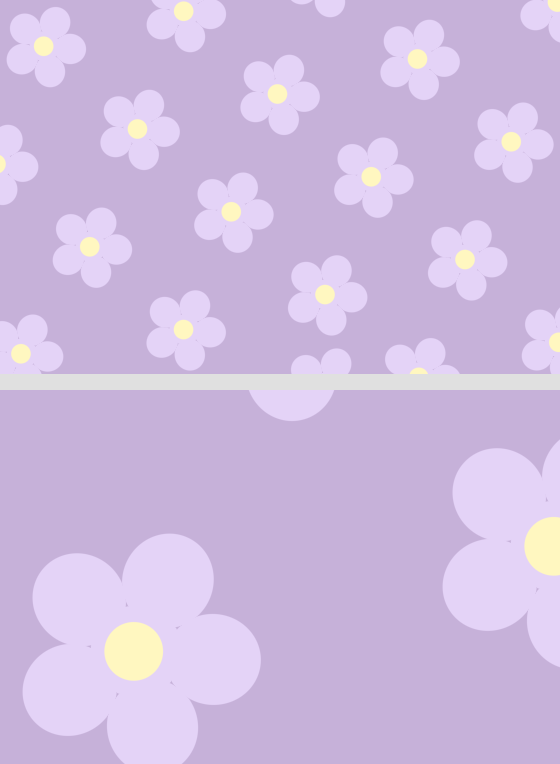
Top: the whole. Bottom: its middle third, enlarged.
Give the GLSL for this pattern, as a WebGL 2 fragment shader.

```glsl
#version 300 es
precision highp float;
// Flat five-petal flowers scattered on a slanted lattice over lilac.
// The nearest lattice point is found by a loop, then one flower is drawn
// there from an ellipse folded around the centre. Unit: canvas width / 1.5.

uniform vec2 u_resolution;
out vec4 fragColor;

const vec3 LILAC  = vec3(0.777, 0.694, 0.851);
const vec3 PETAL  = vec3(0.894, 0.827, 0.969);
const vec3 YELLOW = vec3(1.0, 0.968, 0.752);

const vec2 FIRST_FLOWER = vec2(0.117, 0.877);
const vec2 STEP_ACROSS  = vec2(0.375, 0.0938);
const vec2 STEP_DOWN    = vec2(0.2512, -0.2217);

const float SECTOR = 6.2831853 / 5.0;

// Approximate signed distance to an axis-aligned ellipse.
float ellipseDistance(vec2 p, vec2 radii) {
    float k = length(p / radii);
    float slope = length(p / (radii * radii));
    return k * (k - 1.0) / max(slope, 1e-4);
}

// Fold the plane into one sector so a single petal serves for all five.
float petalsDistance(vec2 p, float tilt) {
    float angle = atan(p.y, p.x) - tilt;
    angle -= SECTOR * floor(angle / SECTOR + 0.5);
    vec2 q = length(p) * vec2(cos(angle), sin(angle));
    float petal = ellipseDistance(q - vec2(0.0688, 0.0), vec2(0.0426, 0.0406));
    return min(petal, length(p) - 0.041);
}

// Small departures from the regular lattice near the border.
vec2 drift(ivec2 cell) {
    vec2 offset = vec2(cell.x < 0 ? -0.004 : 0.0, 0.0);
    if (cell == ivec2(-2, 3)) offset += vec2(-0.0605, 0.029);
    if (cell == ivec2(-1, 4)) offset += vec2(0.127, 0.066);
    if (cell == ivec2(3, 1)) offset += vec2(0.0, 0.0586);
    return offset;
}

vec2 flowerCentre(ivec2 cell) {
    return FIRST_FLOWER + float(cell.x) * STEP_ACROSS
         + float(cell.y) * STEP_DOWN + drift(cell);
}

// Vector from the nearest flower centre to p.
vec2 fromNearestFlower(vec2 p) {
    vec2 nearest = vec2(10.0);
    for (int i = -2; i <= 3; i++) {
        for (int j = 0; j <= 4; j++) {
            vec2 local = p - flowerCentre(ivec2(i, j));
            if (dot(local, local) < dot(nearest, nearest)) nearest = local;
        }
    }
    return nearest;
}

float coverage(float dist, float pixel) {
    return 1.0 - smoothstep(-0.75 * pixel, 0.75 * pixel, dist);
}

void main() {
    float pixel = 1.5 / u_resolution.x;
    vec2 p = (gl_FragCoord.xy - 0.5 * u_resolution) * pixel + vec2(0.75, 0.5);
    vec2 local = fromNearestFlower(p);

    // Petals sit slightly right of the yellow eye.
    float petals = petalsDistance(local - vec2(0.0025, 0.0), -0.105);
    float eye = length(local) - 0.0262;

    vec3 colour = mix(LILAC, PETAL, coverage(petals, pixel));
    colour = mix(colour, YELLOW, coverage(eye, pixel));
    fragColor = vec4(colour, 1.0);
}
```
